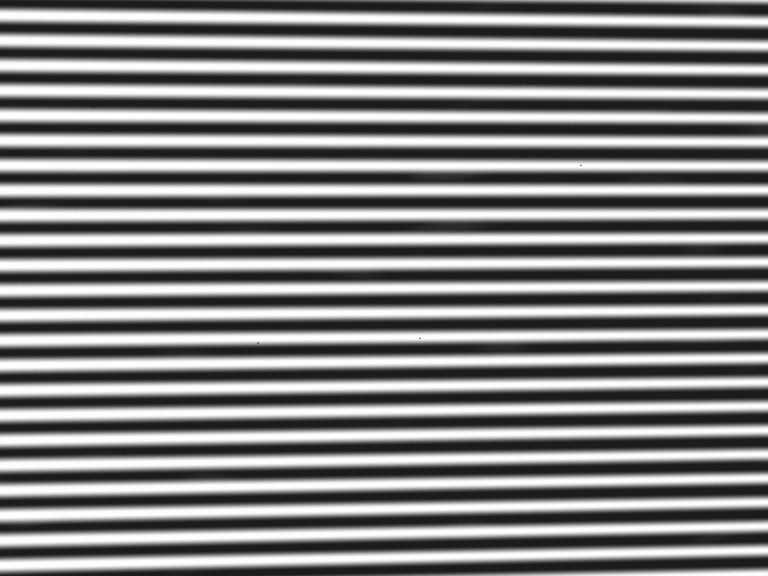
A WebGL 2 fragment shader for this pattern:

```glsl
#version 300 es
precision highp float;
// Soft black and white horizontal stripes that converge slightly to the right, with faint smudges.

#define PERIOD_LEFT 0.0434     // stripe pitch at the left edge, in canvas heights
#define PERIOD_RIGHT 0.0417    // stripe pitch at the right edge
#define LEVEL_Y 0.691          // height of the one level dark stripe
#define EDGE_CENTRE 0.54       // dark share of a repeat at mid grey
#define EDGE_SOFTNESS 0.38     // half width of the blurred edge, in half repeats
#define DARK_GROWTH 0.09       // growth of the dark share from left to right
#define SMUDGE_STRENGTH 0.07
#define GRAIN_STRENGTH 0.022
#define SPECK_COUNT 4

uniform vec2 u_resolution;
out vec4 fragColor;

const vec3 INK = vec3(0.108);
const vec3 PAPER = vec3(0.995);

vec2 hash2(vec2 p) {
    vec3 q = fract(vec3(p.xyx) * vec3(0.1031, 0.1030, 0.0973));
    q += dot(q, q.yzx + 33.33);
    return fract((q.xx + q.yz) * q.zy);
}

float cornerSlope(vec2 cell, vec2 offset) {
    return dot(hash2(cell) * 2.0 - 1.0, offset);
}

float gradientNoise(vec2 p) {
    vec2 i = floor(p), f = fract(p);
    vec2 u = f * f * f * (f * (f * 6.0 - 15.0) + 10.0);
    vec2 e = vec2(0.0, 1.0);
    return mix(
        mix(cornerSlope(i, f), cornerSlope(i + e.yx, f - e.yx), u.x),
        mix(cornerSlope(i + e.xy, f - e.xy), cornerSlope(i + e.yy, f - e.yy), u.x),
        u.y);
}

void main() {
    vec2 p = gl_FragCoord.xy / u_resolution.y;
    float aspect = u_resolution.x / u_resolution.y;
    float across = p.x / aspect;

    // Stripe phase: whole numbers lie on the dark centres
    float phase = (p.y - LEVEL_Y) / mix(PERIOD_LEFT, PERIOD_RIGHT, across);
    float fromDark = abs(fract(phase + 0.5) - 0.5) * 2.0;

    // Blurred edge, never narrower than a pixel
    float centre = EDGE_CENTRE + DARK_GROWTH * (across - 0.5);
    float softness = max(EDGE_SOFTNESS, fwidth(phase));
    float light = smoothstep(centre - softness, centre + softness, fromDark);
    vec3 colour = mix(INK, PAPER, light);

    // Pale wisps that show on the dark stripes
    vec2 wisp = vec2(p.x * 5.0 + p.y * 2.0, p.y * 24.0 - p.x * 3.0);
    float smudge = smoothstep(0.24, 0.55, gradientNoise(wisp + 7.3));
    colour += SMUDGE_STRENGTH * smudge * (1.0 - light);

    // Tiny dark specks
    for (int i = 0; i < SPECK_COUNT; i++) {
        vec2 spot = hash2(vec2(float(i) + 2.0, 9.0)) * vec2(aspect, 1.0);
        float speck = 1.0 - smoothstep(0.0006, 0.0024, distance(p, spot));
        colour *= 1.0 - 0.5 * speck;
    }

    // Fine grain
    colour += GRAIN_STRENGTH * gradientNoise(p * 230.0);
    fragColor = vec4(clamp(colour, 0.0, 1.0), 1.0);
}
```
